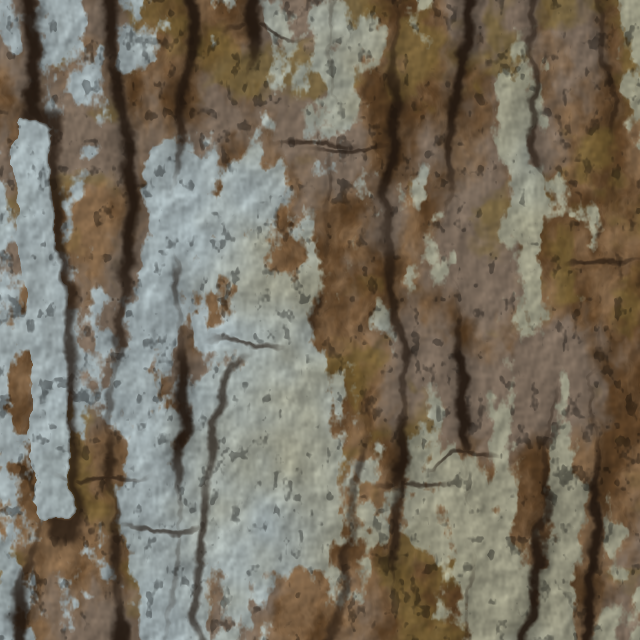
Write a Shadertoy shader that draws this texture.

```glsl
const vec3 CREVICE = vec3(0.13, 0.09, 0.06);
const vec3 BARK_DARK = vec3(0.33, 0.235, 0.14);
const vec3 BARK_LIGHT = vec3(0.50, 0.395, 0.285);
const vec3 BARK_GREY = vec3(0.48, 0.43, 0.385);
const vec3 LICHEN_COOL = vec3(0.62, 0.675, 0.69);
const vec3 LICHEN_WARM = vec3(0.59, 0.59, 0.51);
const vec3 MOSS = vec3(0.44, 0.37, 0.19);

float hash(vec2 p) {
    vec3 q = fract(p.xyx * 0.1031);
    q += dot(q, q.yzx + 33.33);
    return fract((q.x + q.y) * q.z);
}

float noise(vec2 p) {
    vec2 i = floor(p), f = fract(p);
    f = f * f * (3.0 - 2.0 * f);
    float low = mix(hash(i), hash(i + vec2(1, 0)), f.x);
    float high = mix(hash(i + vec2(0, 1)), hash(i + vec2(1, 1)), f.x);
    return mix(low, high, f.y);
}

float fbm(vec2 p, int octaves) {
    float sum = 0.0, amp = 0.5, total = 0.0;
    for (int i = 0; i < octaves; i++) {
        sum += amp * noise(p);
        total += amp;
        amp *= 0.55;
        p = p * 2.03 + 17.3;
    }
    return sum / total;
}

float roundBox(vec2 p, vec2 halfSize, float radius) {
    vec2 d = abs(p) - halfSize + radius;
    return length(max(d, 0.0)) + min(max(d.x, d.y), 0.0) - radius;
}

// Darkness of a wandering upright fissure: x = sharp core, y = soft shade
vec2 fissure(vec2 p, float id, float count) {
    float centre = (id + 0.25 + 0.5 * hash(vec2(id, 7.0))) / count;
    centre += 0.09 * (fbm(vec2(p.y * 3.0, id * 17.0), 5) - 0.5);
    float opening = smoothstep(0.3, 0.7, fbm(vec2(p.y * 5.0, id * 9.0 + 3.0), 3));
    float width = mix(0.003, 0.015, opening) * mix(1.15, 0.75, p.x);
    float d = abs(p.x - centre);
    return vec2(1.0 - smoothstep(width * 0.2, width, d), exp(-d * d / 0.0004)) * opening;
}

// Short level split across the bark
float split(vec2 p, float id) {
    vec2 centre = vec2(hash(vec2(id, 31.0)), hash(vec2(id, 57.0)));
    vec2 d = p - centre;
    d.y += 0.03 * (noise(vec2(p.x * 18.0, id)) - 0.5);
    float reach = 1.0 - smoothstep(0.02, 0.08, abs(d.x));
    return reach * (1.0 - smoothstep(0.001, 0.006, abs(d.y)));
}

// Fine surface height, used for side light
float grain(vec2 p) {
    return fbm(p * vec2(48.0, 38.0), 3);
}

void mainImage(out vec4 fragColor, in vec2 fragCoord) {
    vec2 uv = fragCoord / iResolution.xy;
    vec2 ragged = vec2(fbm(uv * 24.0, 4), fbm(uv * 24.0 + 41.0, 4)) - 0.5;
    vec2 p = uv + 0.028 * ragged;

    // Arched central plate and raised strip at the left
    float plate = roundBox(p - vec2(0.45 + 0.12 * (p.y - 0.3), 0.22), vec2(0.115, 0.255), 0.09);
    float bend = 0.05 * (noise(vec2(p.y * 4.0, 2.0)) - 0.5);
    vec2 stripPos = p - vec2(0.052 + bend - 0.04 * (p.y - 0.5), 0.5);
    float strip = roundBox(stripPos, vec2(0.028, 0.31), 0.015);
    float stripMask = 1.0 - smoothstep(-0.004, 0.005, strip);

    // Bark body
    float tone = fbm(p * vec2(22.0, 13.0), 5);
    vec3 color = mix(BARK_DARK, BARK_LIGHT, smoothstep(0.25, 0.72, tone));
    float grey = smoothstep(0.46, 0.64, fbm(p * vec2(8.0, 5.0) + 63.0, 5));
    color = mix(color, BARK_GREY, 0.8 * grey);
    float moss = smoothstep(0.58, 0.72, fbm(p * 9.0 + 90.0, 4));
    color = mix(color, MOSS, 0.6 * moss);

    // Fissures and splits
    vec2 cracks = vec2(0.0);
    for (int i = 0; i < 9; i++) cracks = max(cracks, fissure(p, float(i), 9.0));
    cracks *= smoothstep(-0.01, 0.025, plate) * (1.0 - stripMask);
    float splits = 0.0;
    for (int i = 0; i < 9; i++) splits = max(splits, split(p, float(i)));

    // Lichen in upright ragged patches
    float patches = fbm(p * vec2(11.0, 4.5) + 5.0, 3);
    float flecks = fbm(uv * vec2(42.0, 30.0) + 12.0, 4);
    float field = patches + 0.38 * (flecks - 0.5) + 0.07 * (0.5 - uv.x);
    float plateTop = (1.0 - smoothstep(-0.05, -0.01, plate)) * smoothstep(0.1, 0.28, p.y);
    field += 0.17 * plateTop + 0.4 * stripMask - 0.13 * cracks.y;
    float lichen = smoothstep(0.485, 0.565, field);
    float warmth = smoothstep(0.2, 0.8, uv.x + 0.7 * (fbm(uv * 7.0 + 30.0, 3) - 0.5));
    vec3 crust = mix(LICHEN_COOL, LICHEN_WARM, warmth);
    crust *= 0.84 + 0.32 * fbm(uv * vec2(36.0, 28.0) + 70.0, 4);
    color = mix(color, crust, 0.93 * lichen);

    // Side light on the grain, with small pits
    float relief = grain(uv) - grain(uv + vec2(-0.005, 0.006));
    color *= 1.0 + 0.5 * relief;
    float pits = smoothstep(0.64, 0.78, fbm(uv * vec2(60.0, 45.0) + 8.0, 3));
    color *= 1.0 - 0.32 * pits;

    // Shade and dark gaps around the raised parts
    float rim = 1.0 - smoothstep(0.002, 0.011, abs(plate));
    rim *= smoothstep(0.33, 0.6, noise(p * 8.0 + 21.0));
    float gap = 1.0 - smoothstep(-0.008, 0.008, roundBox(stripPos - vec2(0.016, -0.01), vec2(0.028, 0.34), 0.015));
    gap *= 1.0 - stripMask;
    color *= 1.0 - 0.3 * cracks.y;
    float dark = max(max(cracks.x, 0.7 * splits), max(0.75 * rim, 0.85 * gap));
    color = mix(color, CREVICE, 0.88 * dark);

    fragColor = vec4(color, 1.0);
}
```
